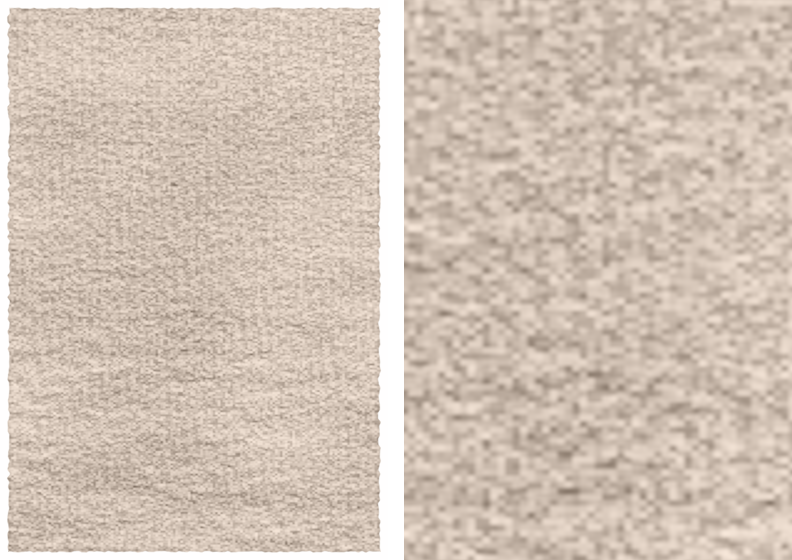
Left, the full canvas; right, a detail of the centre.
A Shadertoy shader for this texture:

```glsl
// A beige shaggy pile rug with wavy horizontal creases, lying on white.

float hash(vec2 p) {
    return fract(sin(dot(p, vec2(127.1, 311.7))) * 43758.5453);
}

// Smooth value noise centred on zero
float noise(vec2 p) {
    vec2 cell = floor(p), f = fract(p);
    f = f * f * (3.0 - 2.0 * f);
    float low = mix(hash(cell), hash(cell + vec2(1, 0)), f.x);
    float high = mix(hash(cell + vec2(0, 1)), hash(cell + vec2(1, 1)), f.x);
    return mix(low, high, f.y) - 0.5;
}

// Height of the pile: round tufts and longer wavy rolls
float pileHeight(vec2 p) {
    p.y += 0.008 * noise(p * vec2(38.0, 45.0));
    float tufts = noise(p * vec2(125.0, 185.0));
    float rolls = noise(p * vec2(42.0, 125.0) + 31.0);
    return 0.6 * tufts + 0.65 * rolls;
}

// Brightness offset of the rug surface
float rugTone(vec2 p) {
    // Light from above leaves thin shadows below each tuft
    float relief = pileHeight(p) - pileHeight(p - vec2(0.0008, 0.0038));
    float fibres = noise(p * vec2(225.0, 275.0) + 7.0);

    // Brushed rows, stronger toward the bottom
    float rows = noise(p * vec2(6.0, 62.0) + 13.0) + 0.6 * noise(p * vec2(15.0, 95.0) + 57.0);
    rows *= mix(1.0, 0.35, smoothstep(0.2, 0.75, p.y));

    // Wide patches where the pile leans differently
    float patches = noise(p * vec2(4.0, 8.0) + 3.0) + 0.5 * noise(p * vec2(9.0, 24.0) + 19.0);
    float paleBand = exp(-pow((p.y - 0.285) / 0.025, 2.0));

    float tone = 0.15 * relief + 0.21 * fibres + 0.075 * rows
               + 0.07 * patches + 0.02 * paleBand;
    // Deepen shadows and compress highlights
    return tone - 1.6 * tone * tone + 0.008;
}

void mainImage(out vec4 fragColor, in vec2 fragCoord) {
    vec2 p = fragCoord / iResolution.y;
    vec2 halfCanvas = 0.5 * iResolution.xy / iResolution.y;

    // Rug outline with a slightly ragged edge
    vec2 q = abs(p - halfCanvas) - halfCanvas + vec2(0.0155, 0.0148);
    q.x += 0.005 * noise(vec2(p.y * 130.0, step(halfCanvas.x, p.x) * 9.0));
    q.y += 0.0025 * noise(vec2(p.x * 150.0, step(0.5, p.y) * 9.0 + 40.0));
    float edge = max(q.x, q.y);
    float pixel = 1.0 / iResolution.y;
    float cover = 1.0 - smoothstep(-pixel, pixel, edge);

    // Beige yarn, a little shaded at the rim
    float rim = 0.05 * smoothstep(-0.006, 0.0, edge);
    vec3 rug = vec3(0.825, 0.763, 0.709) + rugTone(p) - rim;
    vec3 floorWhite = vec3(1.0, 0.997, 0.995);
    fragColor = vec4(mix(floorWhite, rug, cover), 1.0);
}
```
